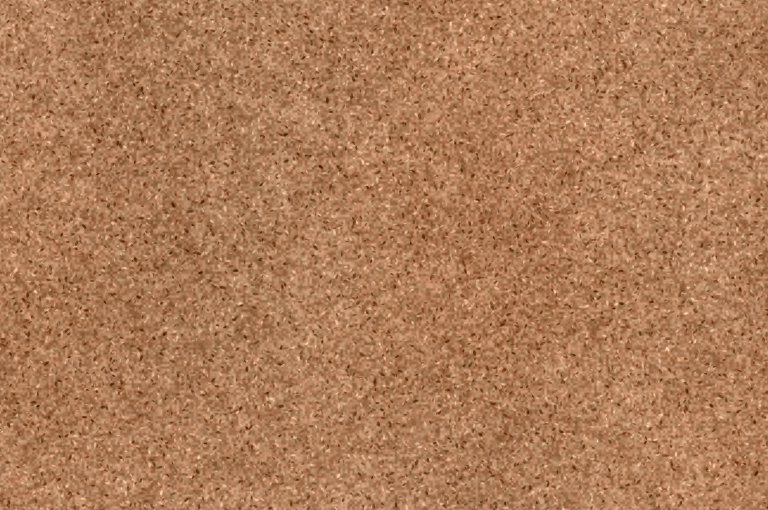
Give the GLSL for this texture, as a Shadertoy shader.

```glsl
// Fine-grained brown cork board with dark specks, pale flakes and soft mottling.

float hash(vec2 p) {
    vec3 q = fract(vec3(p.xyx) * 0.1031);
    q += dot(q, q.yzx + 33.33);
    return fract((q.x + q.y) * q.z);
}

float valueNoise(vec2 p) {
    vec2 cell = floor(p), f = fract(p);
    f = f * f * (3.0 - 2.0 * f);
    float low = mix(hash(cell), hash(cell + vec2(1, 0)), f.x);
    float high = mix(hash(cell + vec2(0, 1)), hash(cell + vec2(1, 1)), f.x);
    return mix(low, high, f.y);
}

// Coverage of randomly turned oval chips, at most one per grid cell
float chips(vec2 p, float share, float seed) {
    float cover = 0.0;
    vec2 cell = floor(p);
    for (int y = -1; y <= 1; y++)
    for (int x = -1; x <= 1; x++) {
        vec2 id = cell + vec2(x, y);
        vec2 key = id + seed;
        float present = step(hash(key + 7.3), share);
        vec2 center = id + vec2(hash(key + 19.1), hash(key + 41.7));
        float angle = 6.2832 * hash(key + 63.9);
        float c = cos(angle), s = sin(angle);
        vec2 d = mat2(c, -s, s, c) * (p - center);
        float size = mix(0.65, 1.25, hash(key + 87.2));
        float r = length(d / (vec2(0.34, 0.17) * size));
        float strength = mix(0.5, 1.0, hash(key + 113.5));
        cover = max(cover, present * strength * (1.0 - smoothstep(0.55, 1.4, r)));
    }
    return cover;
}

void mainImage(out vec4 fragColor, in vec2 fragCoord) {
    vec2 uv = fragCoord / iResolution.y;

    // Packed granules at two sizes
    float fine = valueNoise(uv * 215.0 + 11.0) - 0.5;
    float coarse = valueNoise(mat2(0.8, 0.6, -0.6, 0.8) * uv * 120.0 + 371.0) - 0.5;
    float tone = 0.23 * fine + 0.13 * coarse;

    // Broad uneven shading
    tone += 0.055 * (valueNoise(uv * 3.2 + 53.0) - 0.5);
    tone += 0.05 * (valueNoise(uv * 11.0 + 91.0) - 0.5);
    tone += 0.05 * (valueNoise(uv * 36.0 + 137.0) - 0.5);

    // Dark bark specks and pale flakes
    tone -= 0.24 * chips(uv * 72.0, 0.38, 211.0);
    tone += 0.19 * chips(uv * 78.0 + 5.0, 0.32, 467.0);

    // Slight drift between ochre and russet, redder toward the right
    float russet = 0.03 * (valueNoise(uv * 95.0 + 229.0) - 0.5);
    russet += 0.02 * (valueNoise(uv * 2.1 + 307.0) - 0.5);
    russet += 0.010 * (uv.x - 0.75);

    vec3 cork = vec3(0.687, 0.490, 0.347) + tone;
    cork += russet * vec3(0.5, -0.5, -0.7);
    fragColor = vec4(clamp(cork, 0.0, 1.0), 1.0);
}
```
